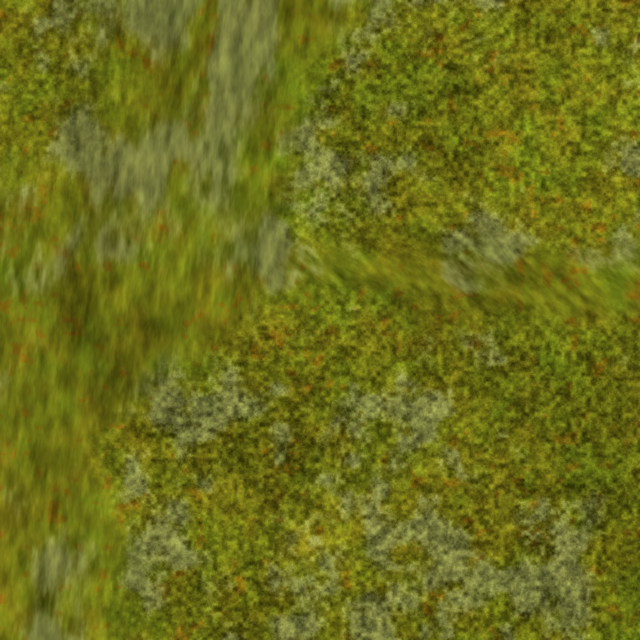
Give the GLSL for this texture, as a Shadertoy shader.

```glsl
// Mossy ground: olive moss grain with grey-green lichen patches and rust specks.
// Layered value noise sets brightness; parts of the ground are smeared into
// soft upright or slanted streaks by blending in stretched copies of the noise.

const vec3 MOSS_DARK = vec3(0.20, 0.20, 0.02);
const vec3 MOSS_LIGHT = vec3(0.58, 0.60, 0.12);
const vec3 LICHEN_DARK = vec3(0.23, 0.24, 0.12);
const vec3 LICHEN_LIGHT = vec3(0.64, 0.66, 0.36);
const vec3 RUST_TINT = vec3(1.10, 0.84, 0.75);

float hash(vec2 cell) {
    vec3 q = fract(vec3(cell.xyx) * 0.1031);
    q += dot(q, q.yzx + 33.33);
    return fract((q.x + q.y) * q.z);
}

float valueNoise(vec2 p) {
    vec2 cell = floor(p);
    vec2 f = fract(p);
    f = f * f * (3.0 - 2.0 * f);
    float low = mix(hash(cell), hash(cell + vec2(1.0, 0.0)), f.x);
    float high = mix(hash(cell + vec2(0.0, 1.0)), hash(cell + 1.0), f.x);
    return mix(low, high, f.y);
}

mat2 rotation(float angle) {
    float c = cos(angle), s = sin(angle);
    return mat2(c, s, -s, c);
}

// Three octaves, signed and centred on zero
float fbm(vec2 p) {
    float sum = 0.0, amplitude = 0.57;
    mat2 turn = rotation(0.15);
    for (int i = 0; i < 3; i++) {
        sum += amplitude * (2.0 * valueNoise(p) - 1.0);
        p = turn * p * 2.03 + 17.3;
        amplitude *= 0.5;
    }
    return sum;
}

// Noise drawn out along an axis leaning from the vertical
float streaks(vec2 p, float frequency, float lean, float stretch) {
    return fbm(rotation(lean) * p * frequency * vec2(1.0, 1.0 / stretch) + 41.0);
}

// Blend of crisp, upright and slanted noise that keeps its contrast
float weave(vec2 p, float frequency, vec3 weights) {
    float crisp = fbm(p * frequency);
    float upright = streaks(p, frequency * 0.75, 0.10, 3.0);
    float slanted = streaks(p, frequency * 0.75, -0.85, 2.4);
    return dot(weights, vec3(crisp, upright, slanted)) / length(weights);
}

// Shares of crisp, upright and slanted grain across the ground
vec3 smearWeights(vec2 p) {
    float wobble = 0.22 * fbm(p * 4.0 + 7.0);
    float border = 0.22 + 0.24 * smoothstep(0.42, 0.62, p.y);
    float upright = 0.92 * smoothstep(0.12, -0.10, p.x - border + wobble);
    upright *= 1.0 - 0.7 * smoothstep(0.30, 0.05, distance(p, vec2(0.0, 0.9)));
    float height = (p.y - 0.58 + 0.4 * wobble) / 0.07;
    float band = exp(-height * height) * smoothstep(0.25, 0.45, p.x);
    float slanted = 0.85 * band * (1.0 - upright);
    return vec3(1.0 - upright - slanted, upright, slanted);
}

void mainImage(out vec4 fragColor, in vec2 fragCoord) {
    vec2 p = fragCoord / iResolution.y;
    vec3 weights = smearWeights(p);

    // Brightness from fine grain, tufts and broad shade
    float grain = weave(p, 125.0, weights);
    float tufts = weave(p + 3.7, 34.0, weights);
    float shade = fbm(p * 6.0 + 11.0);
    float grainContrast = mix(0.18, 0.31, weights.x);
    float light = 0.55 + 1.9 * (grainContrast * grain + 0.13 * tufts + 0.09 * shade);
    light = clamp(light, 0.0, 1.15);

    // Yellow and green drift within the moss
    vec3 moss = mix(MOSS_DARK, MOSS_LIGHT, light);
    float hue = fbm(p * 28.0 + 23.0) + 0.6 * fbm(p * 7.0 + 5.0);
    moss *= vec3(1.0 + 0.09 * hue, 1.0 - 0.03 * hue, 1.0);

    // Ragged lichen patches, gathered in loose groups
    float patches = 0.75 * fbm(p * 8.0 + 31.0) + 0.65 * weave(p + 9.1, 26.0, weights);
    float cover = smoothstep(0.0, 0.42, patches + 0.22 * grain - 0.03);
    vec3 lichen = mix(LICHEN_DARK, LICHEN_LIGHT, light);
    vec3 color = mix(moss, lichen, 0.85 * cover);

    // Sparse rusty specks
    float rust = smoothstep(0.30, 0.60, fbm(p * 48.0 + 61.0)) * (1.0 - cover);
    color *= mix(vec3(1.0), RUST_TINT, 0.8 * rust);

    fragColor = vec4(clamp(color, 0.0, 1.0), 1.0);
}
```
